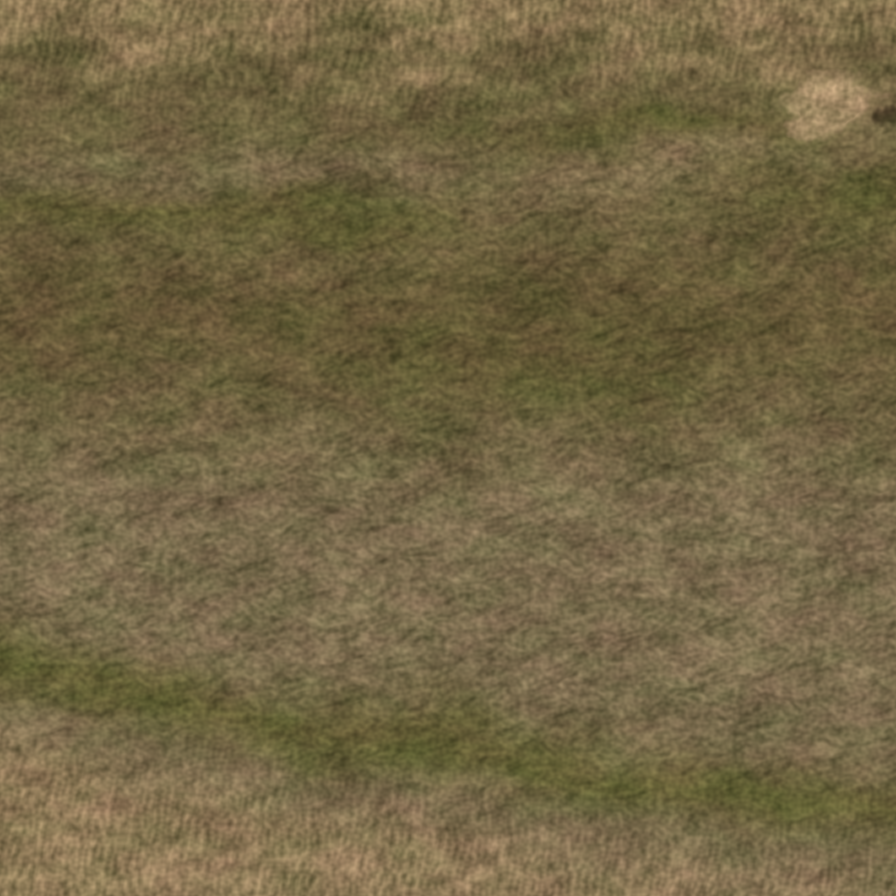
Give the GLSL for this texture, as a Shadertoy shader.

```glsl
const vec3 OLIVE = vec3(0.425, 0.378, 0.245);
const vec3 DRY   = vec3(0.480, 0.422, 0.308);
const vec3 STRAW = vec3(0.580, 0.490, 0.350);
const vec3 GREEN = vec3(0.355, 0.345, 0.180);
const vec3 UMBER = vec3(0.375, 0.318, 0.195);
const vec3 TUFT  = vec3(0.680, 0.575, 0.430);
const vec3 SHADE = vec3(0.200, 0.170, 0.100);

// Random unit gradient for a lattice cell
vec2 cellGradient(vec2 cell) {
    uvec2 q = uvec2(ivec2(cell) + 4096);
    uint h = q.x * 1597334677u ^ q.y * 3812015801u;
    h = (h ^ (h >> 15)) * 2246822519u;
    h ^= h >> 13;
    float a = float(h & 65535u) / 65536.0 * 6.28319;
    return vec2(cos(a), sin(a));
}

float gradientNoise(vec2 p) {
    vec2 i = floor(p), f = p - i;
    vec2 u = f * f * f * (f * (f * 6.0 - 15.0) + 10.0);
    vec2 e = vec2(1.0, 0.0);
    float a = dot(cellGradient(i), f);
    float b = dot(cellGradient(i + e.xy), f - e.xy);
    float c = dot(cellGradient(i + e.yx), f - e.yx);
    float d = dot(cellGradient(i + e.xx), f - e.xx);
    return mix(mix(a, b, u.x), mix(c, d, u.x), u.y);
}

float fbm(vec2 p, int octaves) {
    float sum = 0.0, amp = 1.0;
    for (int i = 0; i < octaves; i++) {
        sum += amp * gradientNoise(p);
        p = p * 2.03 + vec2(17.3, 9.1);
        amp *= 0.6;
    }
    return sum;
}

vec2 rotate(vec2 p, float angle) {
    float c = cos(angle), s = sin(angle);
    return vec2(c * p.x + s * p.y, c * p.y - s * p.x);
}

// Noise stretched along a direction, like blades lying that way
float blades(vec2 p, float angle, vec2 frequency) {
    return gradientNoise(rotate(p, angle) * frequency);
}

// Soft stripe around a centre line
float band(float y, float centre, float halfWidth) {
    float d = (y - centre) / halfWidth;
    return exp(-d * d);
}

// Broad zones of the hillside
vec3 groundColor(vec2 p, float wobble, float patches) {
    float y = p.y + 0.035 * wobble;
    float ridge = 0.26 - 0.24 * p.x + 0.08 * p.x * p.x;
    vec3 col = mix(OLIVE, DRY, 0.9 * smoothstep(0.62, 0.40, y));
    col = mix(col, UMBER, 0.6 * band(y, 0.65, 0.08));
    float hollow = band(p.x, 0.58, 0.24) * band(y, 0.59, 0.07);
    col = mix(col, GREEN * 0.95, 0.5 * hollow);

    // Gold upper edge and the pale slanting track
    col = mix(col, mix(OLIVE, STRAW, 0.65), smoothstep(0.90, 0.98, y + 0.06 * patches));
    float track = band(y, 0.77 + 0.22 * (p.x - 0.55), 0.025) * smoothstep(0.45, 0.70, p.x);
    col = mix(col, mix(DRY, STRAW, 0.4), 0.6 * track);
    col = mix(col, DRY, 0.5 * band(y, 0.81, 0.03) * smoothstep(0.7, 0.4, p.x));

    // Green strips
    float leftStrip = band(y, 0.76, 0.022) * smoothstep(0.62, 0.40, p.x);
    float rightStrip = band(y, 0.855, 0.022) * band(p.x, 0.74, 0.22);
    float slope = band(y, 0.78, 0.04) * smoothstep(0.75, 0.95, p.x);
    col = mix(col, GREEN, 0.7 * max(max(leftStrip, rightStrip), slope));
    col = mix(col, GREEN * 1.04, 0.85 * band(y, ridge, 0.045));

    // Straw below the lower green strip
    float below = smoothstep(0.05, 0.13, ridge - y);
    return mix(col, mix(DRY, STRAW, mix(0.85, 0.5, p.x)), 0.9 * below);
}

// Pale clump of dead grass with a dark gap beside it
vec3 addTuft(vec3 col, vec2 p, vec2 centre, float ragged) {
    vec2 d = (p - centre) / vec2(0.055, 0.036);
    d.y -= 0.3 * d.x;
    float clump = smoothstep(1.15, 0.7, length(d) + 0.5 * ragged);
    vec2 g = (p - centre - vec2(0.065, -0.012)) / vec2(0.022, 0.012);
    float gap = smoothstep(1.2, 0.6, length(g) + 0.4 * ragged);
    col = mix(col, TUFT, 0.85 * clump);
    return mix(col, SHADE, 0.75 * gap);
}

void mainImage(out vec4 fragColor, in vec2 fragCoord) {
    vec2 p = fragCoord / iResolution.xy;
    float wobble = fbm(p * vec2(5.0, 9.0), 3);
    float patches = fbm(p * vec2(9.0, 17.0) + 31.0, 3);
    float clumps = fbm(rotate(p, 0.2) * vec2(26.0, 48.0) + 7.0, 2);

    // Grass leans over on the slope and stands at the top and bottom
    vec2 q = p + 0.006 * vec2(wobble, patches);
    float leaning = mix(blades(q, 0.35, vec2(62.0, 135.0)),
                        blades(q + 3.0, -0.45, vec2(75.0, 130.0)),
                        smoothstep(-0.25, 0.35, clumps));
    float standing = blades(q + 5.0, -0.15, vec2(150.0, 62.0));
    float upright = max(smoothstep(0.80, 0.95, p.y), smoothstep(0.24, 0.08, p.y + 0.1 * p.x));
    float grass = mix(leaning, standing, 0.2 + 0.65 * upright);
    float grain = gradientNoise(p * vec2(165.0, 180.0) + 11.0);

    // Colour, then light and hue variation
    vec3 col = groundColor(p, wobble, patches);
    col = addTuft(col, p, vec2(0.925, 0.883), clumps + 0.6 * grass);
    float tone = 0.36 * grass + 0.19 * grain + 0.17 * clumps + 0.15 * patches;
    col *= 1.0 + tone * vec3(0.97, 0.95, 1.12);
    float hue = fbm(p * vec2(14.0, 24.0) + 53.0, 3);
    col += hue * vec3(0.028, -0.006, 0.016);
    fragColor = vec4(clamp(col, 0.0, 1.0), 1.0);
}
```
